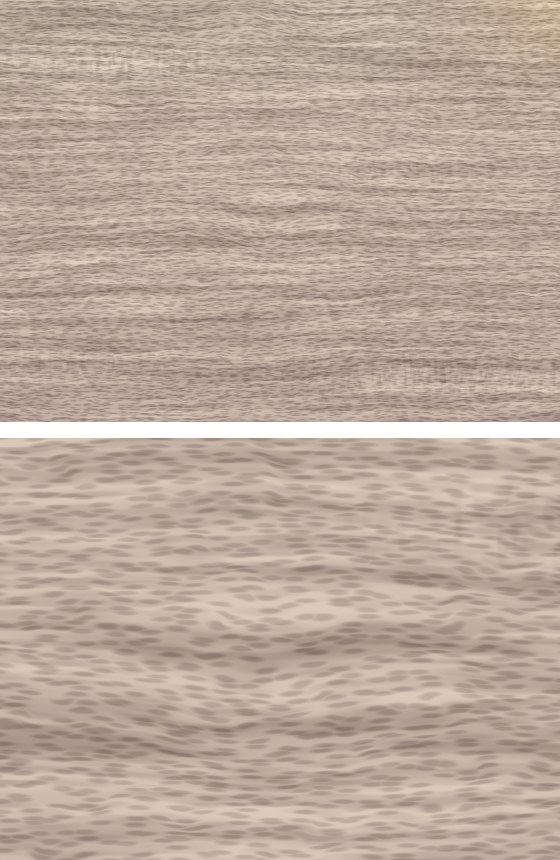
Top: the whole. Bottom: its middle third, enlarged.
Reproduce this texture procedurally as a Shadertoy shader.

```glsl
const vec3 DARK_GRAIN  = vec3(0.50, 0.43, 0.395);
const vec3 LIGHT_GRAIN = vec3(0.845, 0.775, 0.715);

vec3 hash3(vec2 cell) {
    vec3 q = fract(cell.xyx * vec3(0.1031, 0.1030, 0.0973));
    q += dot(q, q.yxz + 33.33);
    return fract((q.xxy + q.yzz) * q.zyx);
}

// Soft cellular noise: x = blended cell tone, y = distance to nearest seed
vec2 cellular(vec2 p) {
    vec2 cell = floor(p), local = fract(p);
    float tone = 0.0, total = 0.0, nearest = 9.0;
    for (int j = -1; j <= 1; j++)
    for (int i = -1; i <= 1; i++) {
        vec2 offset = vec2(i, j);
        vec3 rnd = hash3(cell + offset);
        vec2 delta = offset + rnd.xy - local;
        float d2 = dot(delta, delta);
        float weight = exp(-6.0 * d2);
        tone += rnd.z * weight;
        total += weight;
        nearest = min(nearest, d2);
    }
    return vec2(tone / total, sqrt(nearest));
}

float streaks(vec2 p, vec2 density) {
    return cellular(p * density + density.yx).x - 0.5;
}

float bell(vec2 p, vec2 centre, vec2 size) {
    vec2 d = (p - centre) / size;
    return exp(-dot(d, d));
}

// Short dark dashes, one around each seed
float pores(vec2 p, vec2 density) {
    return 1.0 - smoothstep(0.15, 0.50, cellular(p * density).y);
}

// Slow waves, two shallow peaks and a fine ripple bend the fibres
float fibreBend(vec2 p) {
    float bend = 0.009 * sin(2.6 * p.x + 5.0 * p.y + 0.6);
    bend += 0.004 * sin(6.3 * p.x - 9.0 * p.y);
    bend += 0.0015 * sin(17.0 * p.x + 21.0 * p.y);
    bend += 0.014 * bell(p, vec2(0.63, 0.45), vec2(0.10, 0.06));
    bend -= 0.014 * bell(p, vec2(0.58, 0.96), vec2(0.12, 0.07));
    bend += 0.005 * streaks(p, vec2(26.0, 46.0));
    return bend;
}

// Row of small crescent knots
float knots(vec2 p) {
    float shade = 0.0;
    for (int i = 0; i < 5; i++) {
        vec3 rnd = hash3(vec2(i, 7));
        vec2 centre = vec2(0.58 + 0.105 * float(i) + 0.03 * rnd.x, 0.25 + 0.015 * rnd.y);
        vec2 d = p - centre;
        d.x += (rnd.z - 0.5) * d.y + 14.0 * d.y * d.y;
        shade += (0.5 + 0.5 * rnd.z) * bell(d, vec2(0.0), vec2(0.013, 0.020));
    }
    return shade;
}

// Patches where short cross ticks interrupt the fibres
float crossPatches(vec2 p) {
    float area = bell(p, vec2(0.28, 0.85), vec2(0.24, 0.035));
    area += bell(p, vec2(1.02, 0.11), vec2(0.34, 0.05));
    area += 0.7 * bell(p, vec2(0.92, 0.60), vec2(0.22, 0.035));
    area += 0.6 * bell(p, vec2(0.15, 0.14), vec2(0.24, 0.04));
    return area;
}

// Wide pale and dark bands across the board
float broadBands(vec2 p) {
    float bands = 0.10 * bell(p, vec2(0.5, 0.62), vec2(1.2, 0.05));
    bands += 0.07 * bell(p, vec2(0.9, 0.37), vec2(0.7, 0.03));
    bands -= 0.18 * bell(p, vec2(0.2, 0.49), vec2(0.45, 0.014));
    bands -= 0.12 * bell(p, vec2(1.2, 0.46), vec2(0.45, 0.022));
    bands -= 0.13 * bell(p, vec2(0.2, 0.31), vec2(0.6, 0.014));
    bands -= 0.14 * bell(p, vec2(0.62, 0.445), vec2(0.09, 0.010));
    return bands;
}

void mainImage(out vec4 fragColor, in vec2 fragCoord) {
    vec2 p = fragCoord / iResolution.y;
    vec2 g = p + vec2(0.0, fibreBend(p));

    // Streaks from wide to fine
    float tone = 0.76 + broadBands(g);
    tone += 0.17 * streaks(g, vec2(1.3, 20.0));
    tone += 0.32 * streaks(g, vec2(2.4, 75.0));
    tone += 0.38 * streaks(g, vec2(7.0, 190.0));

    // Pores, cross ticks and knots
    tone -= 0.31 * pores(g + 3.1, vec2(38.0, 185.0));
    tone -= 0.14 * pores(g + 8.7, vec2(15.0, 115.0));
    tone += 0.34 * crossPatches(p) * streaks(p, vec2(140.0, 48.0));
    tone -= 0.26 * knots(p);

    // Uneven daylight, warmer at the upper right and rosier below
    tone += 0.05 * (p.y - 0.5);
    vec3 colour = mix(DARK_GRAIN, LIGHT_GRAIN, clamp(tone, -0.1, 1.1));
    float warmth = bell(p, vec2(1.36, 1.0), vec2(0.24, 0.18));
    colour += warmth * vec3(0.055, 0.03, -0.015);
    colour += (0.5 - p.y) * vec3(0.010, -0.010, 0.004);
    fragColor = vec4(colour, 1.0);
}
```
